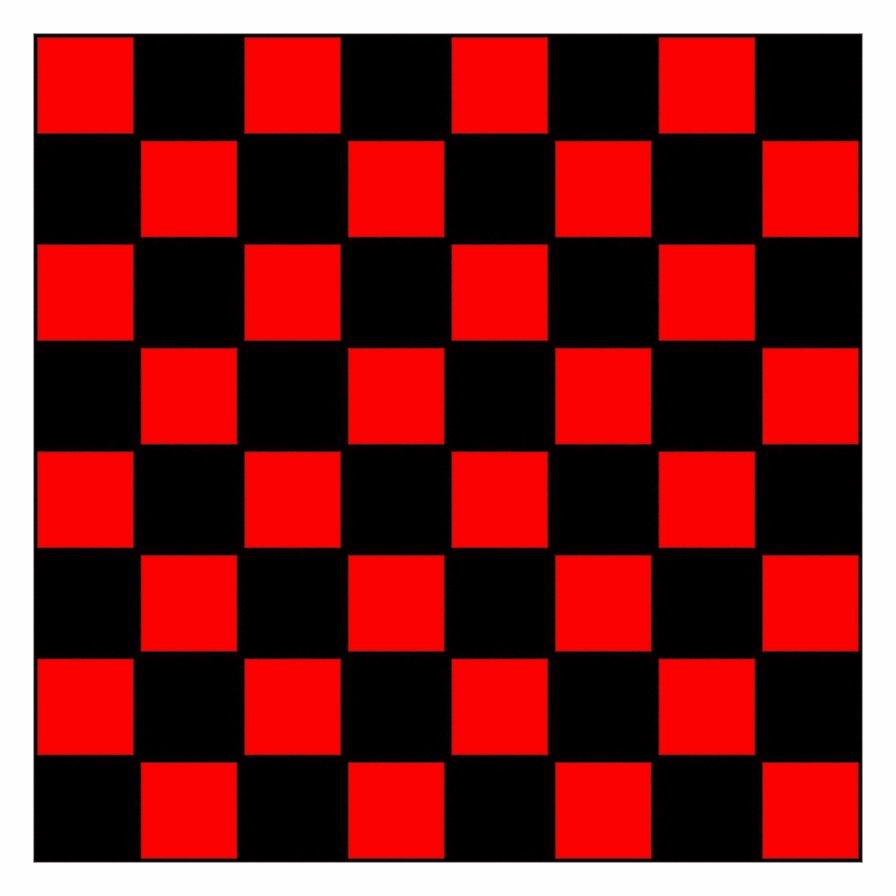
Reproduce this pattern procedurally as a Shadertoy shader.

```glsl
#define CELLS 8.0
#define PITCH 0.1156
#define RED_HALF 0.0538
#define EDGE_SOFT 0.0014
#define RIM_WIDTH 0.0026
#define GRAIN_SCALE 400.0
#define GRAIN_REACH 0.006
#define PAPER vec3(0.995)
#define BLACK vec3(0.004, 0.0, 0.004)
#define RED vec3(0.99, 0.004, 0.004)
#define RIM_RED vec3(0.80, 0.07, 0.07)

float hash(vec2 p) {
    return fract(sin(dot(p, vec2(127.1, 311.7))) * 43758.5453);
}

float squareDistance(vec2 p, float halfSize) {
    return max(abs(p.x), abs(p.y)) - halfSize;
}

// Signed distance to the nearest red square, negative inside
float redDistance(vec2 p) {
    vec2 grid = p / PITCH + 0.5 * CELLS;
    vec2 cell = floor(grid);
    float toCellEdge = squareDistance(fract(grid) - 0.5, 0.5) * PITCH;
    float isRed = mod(cell.x + cell.y, 2.0);
    float gap = 0.5 * PITCH - RED_HALF;
    return mix(-toCellEdge, toCellEdge, isRed) + gap;
}

float coverage(float d, float soft) {
    return 1.0 - smoothstep(-soft, soft, d);
}

void mainImage(out vec4 fragColor, in vec2 fragCoord) {
    float size = min(iResolution.x, iResolution.y);
    vec2 p = (fragCoord - 0.5 * iResolution.xy) / size;
    float soft = max(EDGE_SOFT, 0.75 / size);

    // Red squares with a slightly dull rim
    float d = redDistance(p);
    vec3 red = mix(RIM_RED, RED, coverage(d + RIM_WIDTH, soft));
    vec3 color = mix(BLACK, red, coverage(d, soft));

    // Faint red mottling in the black beside the squares
    float grain = hash(floor(p * GRAIN_SCALE));
    float nearEdge = exp(-max(d, 0.0) / GRAIN_REACH) * step(0.0, d);
    color.r += 0.10 * grain * grain * nearEdge;

    // Black-edged board on white paper
    float board = squareDistance(p, 0.5 * CELLS * PITCH);
    color = mix(PAPER, color, coverage(board, soft));

    fragColor = vec4(color, 1.0);
}
```
